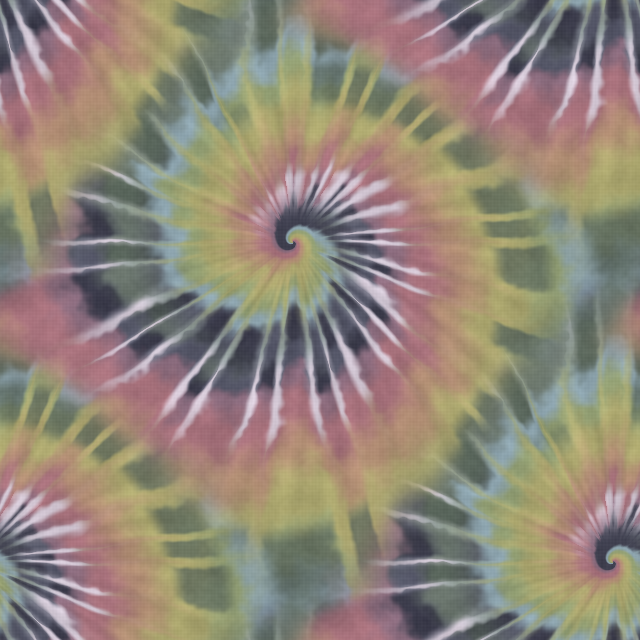
A WebGL 1 fragment shader for this pattern:

```glsl
precision highp float;
// Spiral tie-dye cloth: identical pinwheels on a half-drop lattice.
// Each pinwheel turns radius and angle into a dye phase, folds it into radial
// pleats with broken bleached creases, and melts softly into its neighbours.

uniform vec2 u_resolution;

const float TAU = 6.2831853;
const vec2 CENTRE = vec2(0.458, 0.622);   // one spiral centre; the rest follow
const float PLEATS = 34.0;                // folds round each spiral
const float COIL_RADIUS = 0.195;          // scale of the spiral growth
const float COIL_RATE = 1.03;
const float COIL_START = -0.5;
const float CURL = 0.22;                  // extra winding at the very centre
const vec2 REACH = vec2(1.25, 0.78);      // distance scale either side of the tail
const float TAIL_TURN = 0.045;            // where the spiral tail ends
const float BLEND = 42.0;                 // sharpness of the border between spirals
const float CREASE = 0.0052;              // half width of bleached lines
const float WEAVE_THREADS = 190.0;

const vec3 YELLOW = vec3(0.67, 0.65, 0.43);
const vec3 GREEN  = vec3(0.57, 0.62, 0.45);
const vec3 BLUE   = vec3(0.55, 0.64, 0.68);
const vec3 SLATE  = vec3(0.38, 0.39, 0.46);
const vec3 NAVY   = vec3(0.22, 0.22, 0.28);
const vec3 MOSS   = vec3(0.34, 0.39, 0.35);
const vec3 PLUM   = vec3(0.54, 0.42, 0.49);
const vec3 PINK   = vec3(0.65, 0.44, 0.48);
const vec3 ORANGE = vec3(0.69, 0.55, 0.45);
const vec3 BLEACH = vec3(0.83, 0.79, 0.84);

float hash(float n) { return fract(sin(n * 91.37 + 4.1) * 437.58); }

vec2 gradient(vec2 cell) {
  float a = TAU * fract(sin(dot(cell, vec2(127.1, 311.7))) * 4375.85);
  return vec2(cos(a), sin(a));
}

// Gradient noise, roughly -0.7 to 0.7
float noise(vec2 p) {
  vec2 i = floor(p), f = fract(p);
  vec2 u = f * f * f * (f * (f * 6.0 - 15.0) + 10.0);
  vec2 e = vec2(1.0, 0.0);
  float low = mix(dot(gradient(i), f), dot(gradient(i + e), f - e), u.x);
  float high = mix(dot(gradient(i + e.yx), f - e.yx),
                   dot(gradient(i + 1.0), f - 1.0), u.x);
  return mix(low, high, u.y);
}

float band(float x, float a, float b, float c, float d) {
  return smoothstep(a, b, x) * (1.0 - smoothstep(c, d, x));
}

// Cyclic dye ramp: yellow, green, blue, dark, plum, pink, orange, yellow
vec3 dye(float phase, vec3 dark) {
  float q = fract(phase);
  vec3 c = mix(YELLOW, GREEN, smoothstep(0.03, 0.15, q));
  c = mix(c, BLUE, smoothstep(0.15, 0.23, q));
  c = mix(c, dark, smoothstep(0.24, 0.32, q));
  c = mix(c, PLUM, smoothstep(0.54, 0.60, q));
  c = mix(c, PINK, smoothstep(0.60, 0.70, q));
  c = mix(c, ORANGE, smoothstep(0.74, 0.87, q));
  return mix(c, YELLOW, smoothstep(0.86, 1.0, q));
}

vec3 spiral(vec2 d, float r, float turn) {
  vec2 dir = d / max(r, 0.0001);
  float open = smoothstep(0.02, 0.07, r);
  float streak = noise(dir * 13.0 + r * 5.0) * open;
  float mottle = noise(d * 26.0);
  float grain = noise(d * 62.0);

  // Pleats: f runs from -0.5 to 0.5 across one fold
  float fold = turn * PLEATS + 0.35 * noise(d * 8.0) + 0.9 * noise(dir * 3.0) + 0.06 * grain;
  float id = mod(floor(fold), PLEATS);
  float edgeId = mod(floor(fold + 0.5), PLEATS);
  float odd = mod(id, 2.0);
  float f = fract(fold) - 0.5;
  float petal = smoothstep(0.5, 0.2, abs(f)) * open;

  // Dye phase, pushed in or out by each pleat
  float coil = COIL_RATE * log(1.0 + r / COIL_RADIUS) + COIL_START - turn;
  coil += CURL * log(min(r / 0.035, 1.0) + 0.05);
  float phase = coil + 0.04 * mottle + 0.02 * grain
              + petal * (0.13 * hash(id) + 0.05 * odd - 0.07);
  float q = fract(phase);

  // Dark cores in alternate pleats, mossy toward the rim
  float outer = smoothstep(0.17, 0.27, r);
  float mossy = outer * (1.0 - smoothstep(0.42, 0.52, q));
  vec3 deep = mix(NAVY, MOSS, mossy);
  vec3 mid = mix(SLATE, vec3(0.45, 0.49, 0.46), mossy);
  float tip = band(q, 0.44, 0.50, 0.56, 0.60);
  float core = petal * (0.35 + 0.6 * mix(tip, 1.0 - tip, odd)) + 0.4 * mottle;
  core = max(core, 0.8 - smoothstep(0.05, 0.11, r));
  vec3 col = dye(phase, mix(mid, deep, clamp(core, 0.0, 1.0)));
  float spot = fract(coil + 0.05 * hash(id + 3.0) + 0.04);
  float dab = band(spot, 0.02, 0.08, 0.17, 0.23) * smoothstep(0.42, 0.26, abs(f));
  col = mix(col, MOSS, 0.75 * dab * outer * step(0.35, hash(id + 40.0)));

  // Bleached creases: white through dark and pink, tinted elsewhere
  float c = fract(coil + 0.12 * (hash(edgeId + 9.0) - 0.5));
  float white = band(c, 0.28, 0.46, 0.66, 0.76);
  float width = CREASE * (0.45 + 0.8 * hash(edgeId + 17.0))
              * (0.9 + 0.7 * band(c, 0.5, 0.58, 0.66, 0.74) + 0.9 * mottle + 0.9 * grain);
  width = max(width, 0.0008);
  float gap = (0.5 - abs(f)) * TAU * r / PLEATS;
  float line = 1.0 - smoothstep(0.2 * width, 1.4 * width + 0.0015, gap);
  float halo = 1.0 - smoothstep(0.0, 0.011, gap);
  float fade = smoothstep(0.03, 0.10, r) * (1.0 - 0.8 * smoothstep(0.28, 0.42, r));
  vec3 tint = mix(dye(coil - 0.10, BLUE), YELLOW * 1.1, 0.4);
  tint = mix(tint, mix(BLUE, BLEACH, smoothstep(0.3, 0.48, c)), white);
  col = mix(col, tint, fade * max(line * (0.6 + 0.35 * white), 0.32 * halo));
  return col * (1.0 + 0.10 * streak + 0.09 * mottle);
}

void main() {
  vec2 uv = gl_FragCoord.xy / u_resolution;
  vec2 p = uv - CENTRE;
  vec2 nearest = floor(vec2(p.x + p.y, p.x - p.y) + 0.5);
  vec3 sum = vec3(0.0);
  float total = 0.0;

  // Melt neighbouring spirals together by weighted distance
  for (int j = -1; j <= 1; j++) {
    for (int i = -1; i <= 1; i++) {
      vec2 k = nearest + vec2(float(i), float(j));
      vec2 d = p - 0.5 * vec2(k.x + k.y, k.x - k.y);
      float r = length(d);
      float turn = 0.5 - atan(d.y, d.x + 0.00001) / TAU;
      float w = fract(turn + TAIL_TURN);
      float reach = mix(REACH.y, mix(REACH.x, REACH.y, w), smoothstep(0.0, 0.03, w));
      float weight = exp(-BLEND * (r * reach + 0.06 * noise(d * 10.0)));
      sum += weight * spiral(d, r, turn);
      total += weight;
    }
  }
  vec3 col = sum / total;

  // Cloth weave and faint wear
  vec2 thread = sin(uv * TAU * WEAVE_THREADS);
  col += 0.006 * (thread.x + thread.y) + 0.025 * noise(uv * 110.0);
  gl_FragColor = vec4(clamp(col, 0.0, 1.0), 1.0);
}
```
